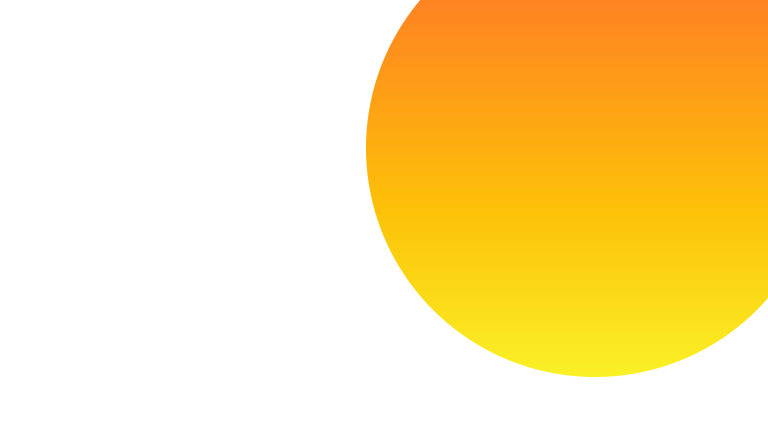
Give the GLSL for this background, as a Shadertoy shader.

```glsl
#define DISC_CENTER vec2(1.3773, 0.6574)
#define DISC_RADIUS 0.5301
#define MID_STOP 0.36
#define PAPER vec3(1.0)
#define YELLOW vec3(0.98, 0.945, 0.15)
#define AMBER vec3(0.99, 0.76, 0.03)
#define ORANGE vec3(1.0, 0.42, 0.17)

// Three-stop vertical blend, h running from the disc's foot to its crown
vec3 discGradient(float h) {
    vec3 lower = mix(YELLOW, AMBER, clamp(h / MID_STOP, 0.0, 1.0));
    return mix(lower, ORANGE, clamp((h - MID_STOP) / (1.0 - MID_STOP), 0.0, 1.0));
}

float circleDistance(vec2 p, vec2 center, float radius) {
    return length(p - center) - radius;
}

void mainImage(out vec4 fragColor, in vec2 fragCoord) {
    // Canvas height is one unit
    vec2 p = fragCoord / iResolution.y;
    float pixel = 1.0 / iResolution.y;

    // Disc with a one-pixel soft edge
    float dist = circleDistance(p, DISC_CENTER, DISC_RADIUS);
    float coverage = clamp(0.5 - dist / pixel, 0.0, 1.0);

    float h = (p.y - DISC_CENTER.y + DISC_RADIUS) / (2.0 * DISC_RADIUS);
    fragColor = vec4(mix(PAPER, discGradient(h), coverage), 1.0);
}
```
